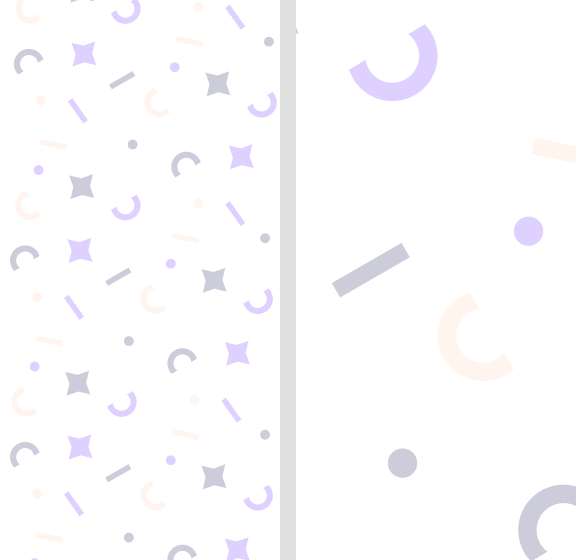
Left, the full canvas; right, a detail of the centre.
Write a Shadertoy shader that draws this pattern.

```glsl
#define UNITS 384.0              // canvas width in drawing units
#define ROW_HEIGHT 269.5
#define ROW_TOP 43.5             // first row edge, measured from the top
#define ROW_SLIP 5.3             // sideways slip of the lower rows
#define DROP_DOWN vec2(215.8, 141.0)
#define DROP_UP vec2(186.8, -141.0)
#define DOT_RADIUS 6.7
#define LILAC vec3(0.87, 0.82, 1.0)
#define GREY vec3(0.80, 0.80, 0.86)
#define CREAM vec3(1.0, 0.96, 0.935)

// Offset from the nearer of two copies of a motif
vec2 pair(vec2 p, vec2 center, vec2 drop) {
    vec2 a = p - center, b = a - drop;
    return dot(a, a) < dot(b, b) ? a : b;
}

// Coordinates in a frame turned by an angle in degrees
vec2 turn(vec2 p, float degrees) {
    float a = radians(degrees), c = cos(a), s = sin(a);
    return vec2(c * p.x + s * p.y, c * p.y - s * p.x);
}

float disc(vec2 p) {
    return length(p) - DOT_RADIUS;
}

float bar(vec2 p, float degrees) {
    vec2 q = abs(turn(p, degrees)) - vec2(18.4, 3.8);
    return length(max(q, 0.0)) + min(max(q.x, q.y), 0.0);
}

// Ring cut off by a chord on its open side
float arc(vec2 p, float openDegrees) {
    float ring = abs(length(p) - 16.5) - 4.2;
    return max(ring, turn(p, openDegrees).x - 4.7);
}

// Four-pointed star with tips on the diagonals
float star(vec2 p) {
    vec2 q = abs(turn(p, -3.0));
    q = vec2(max(q.x, q.y), min(q.x, q.y));
    return dot(q - vec2(11.5, 0.0), normalize(vec2(16.0, -4.7)));
}

float coverage(float d) {
    return clamp(0.5 - d * iResolution.x / UNITS, 0.0, 1.0);
}

void mainImage(out vec4 fragColor, in vec2 fragCoord) {
    // y runs down from the top edge
    vec2 p = vec2(fragCoord.x, iResolution.y - fragCoord.y) * UNITS / iResolution.x;

    // Row repeat with a single sideways slip
    float row = floor((p.y - ROW_TOP) / ROW_HEIGHT);
    p += vec2(ROW_SLIP * step(1.0, row), -row * ROW_HEIGHT);

    // Lilac shapes
    float lilac = star(pair(p, vec2(115.0, 74.0), DROP_DOWN));
    lilac = min(lilac, bar(pair(p, vec2(106.8, 152.0), DROP_DOWN), 54.5));
    lilac = min(lilac, disc(pair(p, vec2(52.8, 233.2), DROP_UP)));
    lilac = min(lilac, arc(pair(p, vec2(172.0, 281.5), DROP_UP), 239.0));

    // Grey shapes
    float grey = star(pair(p, vec2(112.0, 256.0), DROP_UP));
    grey = min(grey, bar(p - vec2(167.5, 110.0), -30.0));
    grey = min(grey, disc(pair(p, vec2(182.0, 198.2), DROP_UP)));
    grey = min(grey, arc(pair(p, vec2(39.8, 87.8), DROP_DOWN), 59.0));

    // Cream shapes
    float cream = disc(pair(p, vec2(56.3, 138.0), DROP_DOWN));
    cream = min(cream, bar(pair(p, vec2(73.0, 198.0), DROP_UP), 12.0));
    cream = min(cream, arc(pair(p, vec2(41.8, 281.0), DROP_UP - vec2(9.8, 0.0)), -30.0));

    vec3 color = vec3(1.0);
    color = mix(color, CREAM, coverage(cream));
    color = mix(color, GREY, coverage(grey));
    color = mix(color, LILAC, coverage(lilac));
    fragColor = vec4(color, 1.0);
}
```
